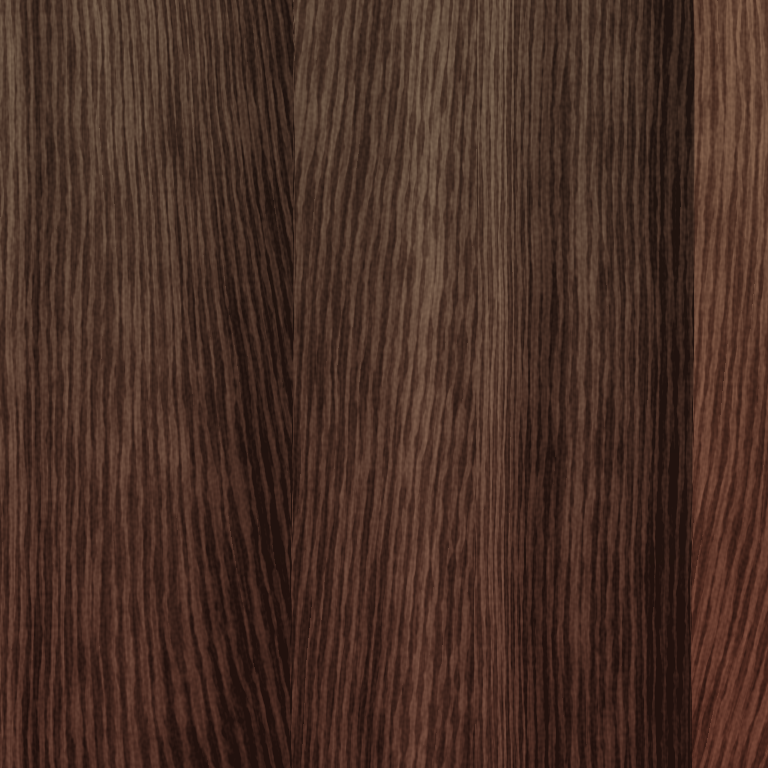
Give the GLSL for this texture, as a three.js fragment shader.

```glsl
varying vec2 vUv;

const vec3 DEEP_BROWN = vec3(0.125, 0.072, 0.055);
const vec3 WALNUT = vec3(0.295, 0.195, 0.152);
const vec3 PALE_BROWN = vec3(0.465, 0.355, 0.285);

// Left edges of the second, third and fourth plank
const vec3 PLANK_EDGES = vec3(0.381, 0.620, 0.902);

float hash1(float n) {
  return fract(sin(n * 127.1) * 43758.545);
}

vec2 gradient(vec2 cell) {
  float angle = 6.28318 * fract(sin(dot(cell, vec2(127.1, 311.7))) * 43758.545);
  return vec2(cos(angle), sin(angle));
}

// Gradient noise, roughly -0.7 to 0.7
float noise(vec2 p) {
  vec2 i = floor(p);
  vec2 f = p - i;
  vec2 u = f * f * f * (f * (f * 6.0 - 15.0) + 10.0);
  float a = dot(gradient(i), f);
  float b = dot(gradient(i + vec2(1.0, 0.0)), f - vec2(1.0, 0.0));
  float c = dot(gradient(i + vec2(0.0, 1.0)), f - vec2(0.0, 1.0));
  float d = dot(gradient(i + 1.0), f - 1.0);
  return mix(mix(a, b, u.x), mix(c, d, u.x), u.y);
}

float bump(float x, float center, float width) {
  float t = (x - center) / width;
  return exp(-t * t);
}

// Picks one of four plank values from soft edge masks
float perPlank(vec4 values, vec3 mask) {
  float v = mix(values.x, values.y, mask.x);
  return mix(mix(v, values.z, mask.y), values.w, mask.z);
}

// Sideways shift of the grain lines: each plank leans its own way
float grainShift(vec2 p, vec3 mask) {
  float down = 1.0 - p.y;
  vec4 lean = vec4(
    0.15 * smoothstep(0.08, 0.38, p.x) * (p.y - 0.5),
    -0.075 * (p.y - 0.5),
    0.045 * smoothstep(0.62, 0.70, p.x) - 0.01 * p.y,
    0.14 * down * down + 0.04 * p.y);
  return perPlank(lean, mask);
}

// Broad light and dark bands across each plank
float plankTone(float x, vec3 mask) {
  vec4 tone = vec4(
    0.70 + 0.10 * bump(x, 0.0, 0.03) - 0.13 * bump(x, 0.05, 0.022)
      + 0.06 * bump(x, 0.14, 0.05) - 0.27 * smoothstep(0.20, 0.37, x),
    0.70 + 0.21 * bump(x, 0.55, 0.035) - 0.07 * bump(x, 0.485, 0.025),
    0.66 + 0.20 * bump(x, 0.645, 0.03) - 0.22 * bump(x, 0.712, 0.022)
      - 0.36 * smoothstep(0.80, 0.89, x),
    0.85);
  return perPlank(tone, mask);
}

// Dark pore streaks: one ragged, broken line in each cell across the grain
float poreStreaks(float across, float along, float density, float shortness) {
  float g = across * density;
  float id = floor(g);
  float lane = id * 7.31;
  float wander = 0.16 * noise(vec2(lane, along * 5.0)) + 0.2 * (hash1(id) - 0.5);
  float rag = 0.22 * noise(vec2(across * 210.0, along * 55.0));
  float dashes = mix(noise(vec2(lane, along * 9.0)),
                     noise(vec2(lane, along * 24.0)), shortness);
  float width = 0.15 + 0.14 * hash1(id + 41.0) + 0.38 * dashes;
  float dist = abs(fract(g) - 0.5 - wander) + rag;
  return 1.0 - smoothstep(width - 0.10, width + 0.15, dist);
}

void main() {
  vec2 p = vUv;
  float edgeWobble = 0.006 * noise(vec2(3.7, p.y * 2.5));
  vec3 mask = smoothstep(PLANK_EDGES - 0.0015, PLANK_EDGES + 0.0015,
                         vec3(p.x + edgeWobble));

  // Coordinates that follow the wavy fibres
  float sway = 0.014 * noise(vec2(p.x * 7.0, p.y * 2.2))
             + 0.0035 * noise(vec2(p.x * 22.0, p.y * 9.0));
  float across = p.x + grainShift(p, mask) + sway;

  // Plank bands, lit from above
  float tone = plankTone(p.x + sway, mask) + 0.27 * (p.y - 0.5);
  tone += 0.16 * noise(vec2(across * 22.0, p.y * 1.4));

  // Pores, shorter in the pale ray band
  float rayBand = smoothstep(0.49, 0.53, p.x) * (1.0 - mask.y);
  float streak = poreStreaks(across, p.y, 68.0, rayBand);
  float hairline = poreStreaks(across + 0.37, p.y, 131.0, 0.5);
  tone -= 0.36 * streak + 0.10 * hairline;

  // Fine fibres and matte speckle
  tone += 0.22 * noise(vec2(across * 240.0, p.y * 18.0));
  tone += 0.17 * noise(vec2(p.x * 250.0, p.y * 170.0));

  // Colour ramp, cool at the top and redder below
  vec3 color = mix(DEEP_BROWN, WALNUT, clamp(tone * 2.0, 0.0, 1.0));
  color = mix(color, PALE_BROWN, clamp(tone * 2.0 - 1.0, 0.0, 1.2));
  color *= mix(vec3(1.05, 0.93, 0.94), vec3(0.98, 1.04, 1.04), smoothstep(0.0, 0.9, p.y));
  color *= mix(vec3(1.0), vec3(1.05, 0.95, 0.92), mask.z);
  gl_FragColor = vec4(color, 1.0);
}
```
